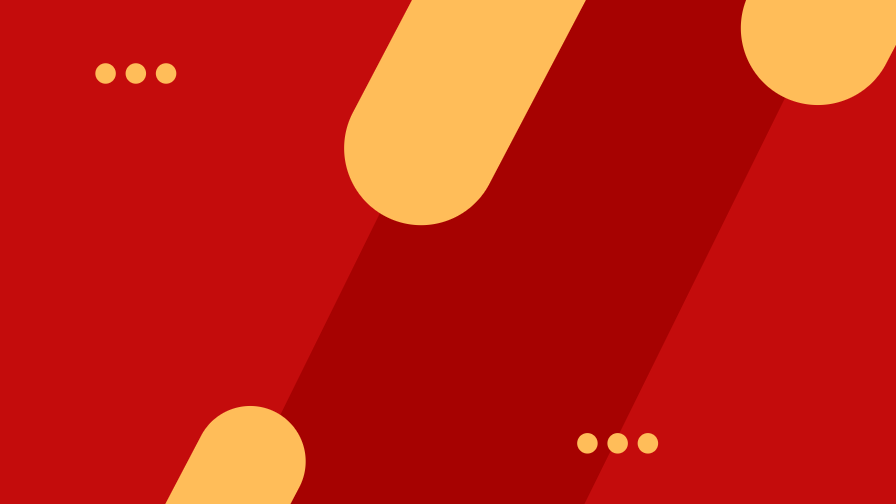
Reproduce this background procedurally as a Shadertoy shader.

```glsl
// Flat red backdrop with a slanted dark band, three golden rounded bars
// and two rows of golden dots. Each shape is a signed distance function,
// measured in canvas heights and blended with a one-pixel soft edge.

const vec3 RED      = vec3(0.77, 0.047, 0.047);
const vec3 DARK_RED = vec3(0.652, 0.006, 0.004);
const vec3 GOLD     = vec3(1.0, 0.74, 0.35);

const vec2 BAND_DIR = normalize(vec2(0.494, 1.0));
const vec2 BAR_DIR  = normalize(vec2(0.525, 1.0));

// Infinite stripe along dir, passing through origin
float stripe(vec2 p, vec2 origin, vec2 dir, float halfWidth) {
    vec2 q = p - origin;
    return abs(q.x * dir.y - q.y * dir.x) - halfWidth;
}

// Endless bar with a round cap at start, extending along dir
float roundBar(vec2 p, vec2 start, vec2 dir, float radius) {
    vec2 q = p - start;
    return length(q - dir * max(dot(q, dir), 0.0)) - radius;
}

// Row of equally spaced discs
float dotRow(vec2 p, vec2 first, float spacing, float count, float radius) {
    vec2 q = p - first;
    float index = clamp(round(q.x / spacing), 0.0, count - 1.0);
    return length(q - vec2(index * spacing, 0.0)) - radius;
}

// Coverage of a shape from its signed distance
float fill(float dist, float pixel) {
    return clamp(0.5 - dist / pixel, 0.0, 1.0);
}

void mainImage(out vec4 fragColor, in vec2 fragCoord) {
    float pixel = 1.0 / iResolution.y;
    vec2 p = fragCoord * pixel;

    // Dark diagonal band
    float band = stripe(p, vec2(0.8142, 0.0), BAND_DIR, 0.3097);
    vec3 color = mix(RED, DARK_RED, fill(band, pixel));

    // Rounded bars: two rise past the top, one falls past the bottom
    float gold = roundBar(p, vec2(0.8356, 0.706), BAR_DIR, 0.1528);
    gold = min(gold, roundBar(p, vec2(1.6227, 0.9444), BAR_DIR, 0.1528));
    gold = min(gold, roundBar(p, vec2(0.4965, 0.0845), -BAR_DIR, 0.11));

    // Dot rows
    gold = min(gold, dotRow(p, vec2(0.2095, 0.8542), 0.06, 3.0, 0.0203));
    gold = min(gold, dotRow(p, vec2(1.1655, 0.1204), 0.06, 3.0, 0.0203));

    color = mix(color, GOLD, fill(gold, pixel));
    fragColor = vec4(color, 1.0);
}
```
